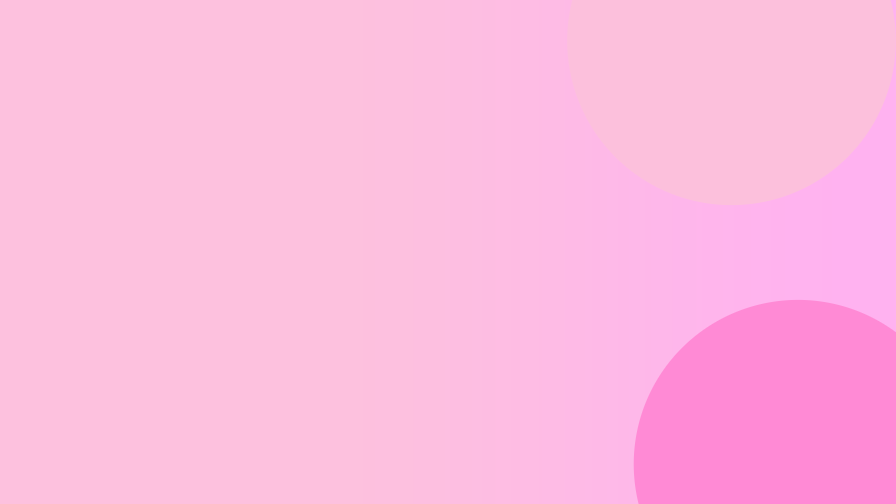
Reproduce this background procedurally as a WebGL 2 fragment shader.

```glsl
#version 300 es
precision highp float;
// A soft pink backdrop that drifts to orchid toward the right, with two
// flat discs cut by the canvas edges: a pale one above, a vivid one below.
// Drawn with an eased horizontal gradient and antialiased circle distances.

uniform vec2 u_resolution;
out vec4 fragColor;

const vec3 BLUSH  = vec3(0.992, 0.757, 0.869);
const vec3 ORCHID = vec3(1.000, 0.698, 0.941);
const vec3 PEACH  = vec3(0.990, 0.753, 0.863);
const vec3 PINK   = vec3(1.000, 0.541, 0.835);

// Signed distance to a circle, negative inside.
float circleDistance(vec2 point, vec2 center, float radius) {
    return length(point - center) - radius;
}

// Coverage of a shape, softened over one pixel of the given size.
float coverage(float signedDistance, float pixelSize) {
    return clamp(0.5 - signedDistance / pixelSize, 0.0, 1.0);
}

// Lays a flat disc over the colour beneath it.
vec3 paintDisc(vec3 under, vec3 tint, vec2 point, vec2 center, float radius, float pixelSize) {
    float mask = coverage(circleDistance(point, center, radius), pixelSize);
    return mix(under, tint, mask);
}

// Horizontal gradient: flat on the left, easing toward the right edge.
vec3 backdrop(float across) {
    return mix(BLUSH, ORCHID, smoothstep(0.33, 0.99, across));
}

void main() {
    // Canvas heights from the bottom centre line; the design is 16:9.
    float pixelSize = 1.0 / u_resolution.y;
    vec2 point = vec2(gl_FragCoord.x - 0.5 * u_resolution.x, gl_FragCoord.y) * pixelSize;
    float radius = 0.326;

    vec3 color = backdrop(gl_FragCoord.x / u_resolution.x);
    color = paintDisc(color, PEACH, point, vec2(0.5625, 0.919), radius, pixelSize);
    color = paintDisc(color, PINK, point, vec2(0.6945, 0.079), radius, pixelSize);

    fragColor = vec4(color, 1.0);
}
```
